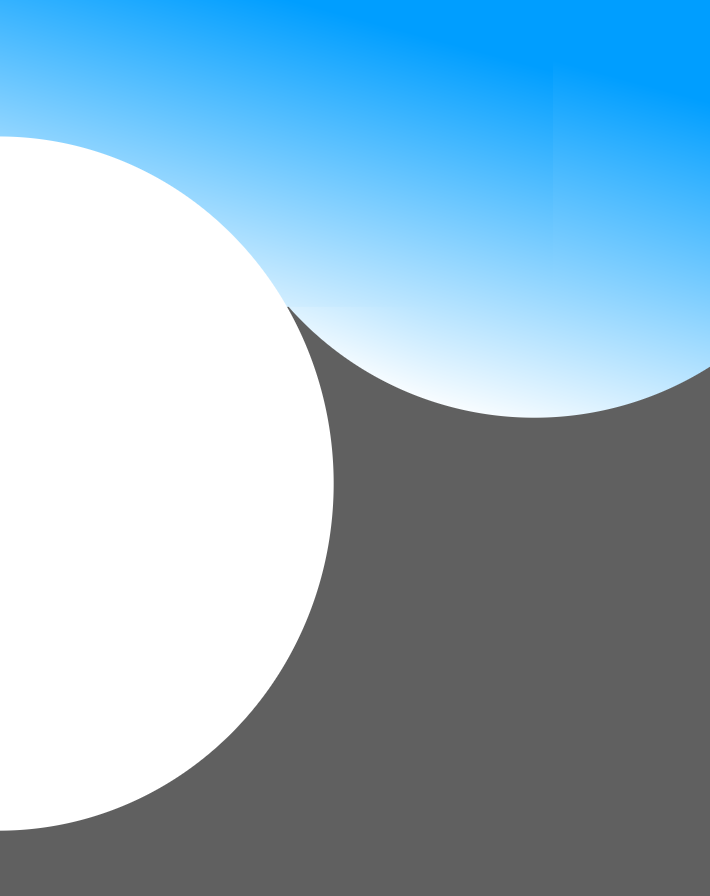
A Shadertoy shader for this background:

```glsl
// A white disc on a grey hill, under a slanted blue sky that dips into a round valley.
#define DISC_CENTER   vec2(-0.0013, 0.4603)
#define DISC_RADII    vec2(0.3737, 0.3874)
#define VALLEY_CENTER vec2(0.5964, 0.8997)
#define VALLEY_RADIUS 0.3659
#define HORIZON       0.6575
#define SEAM_X        0.6172
#define SKY_SLANT     0.27
#define SKY_START     1.087
#define SKY_LENGTH    0.4167
#define SEAM_STRENGTH 0.03

const vec3 SKY_BLUE = vec3(0.0, 0.62, 1.0);
const vec3 GROUND_GREY = vec3(0.376);
const vec3 WHITE = vec3(1.0);

// Approximate signed distance to an ellipse
float ellipseDistance(vec2 p, vec2 radii) {
    float k = length(p / radii);
    return k * (k - 1.0) / max(length(p / (radii * radii)), 1e-4);
}

// Antialiased coverage of a shape, one pixel wide
float coverage(float dist) {
    return clamp(0.5 - dist * iResolution.y, 0.0, 1.0);
}

// Slanted gradient with two faint panel seams
vec3 skyColor(vec2 p) {
    float t = (SKY_START - p.y - SKY_SLANT * p.x) / SKY_LENGTH;
    float rightPanel = coverage(SEAM_X - p.x) * smoothstep(HORIZON, 0.85, p.y);
    float lowerPanel = coverage(p.y - HORIZON) * (1.0 - smoothstep(0.32, 0.50, p.x));
    t += SEAM_STRENGTH * (rightPanel + lowerPanel);
    return mix(SKY_BLUE, WHITE, clamp(t, 0.0, 1.0));
}

void mainImage(out vec4 fragColor, in vec2 fragCoord) {
    vec2 p = fragCoord / iResolution.y;

    // Sky: everything above the horizon joined with the valley circle
    float valley = length(p - VALLEY_CENTER) - VALLEY_RADIUS;
    float sky = min(HORIZON - p.y, valley);
    vec3 color = mix(GROUND_GREY, skyColor(p), coverage(sky));

    // Disc in front
    float disc = ellipseDistance(p - DISC_CENTER, DISC_RADII);
    color = mix(color, WHITE, coverage(disc));

    fragColor = vec4(color, 1.0);
}
```
